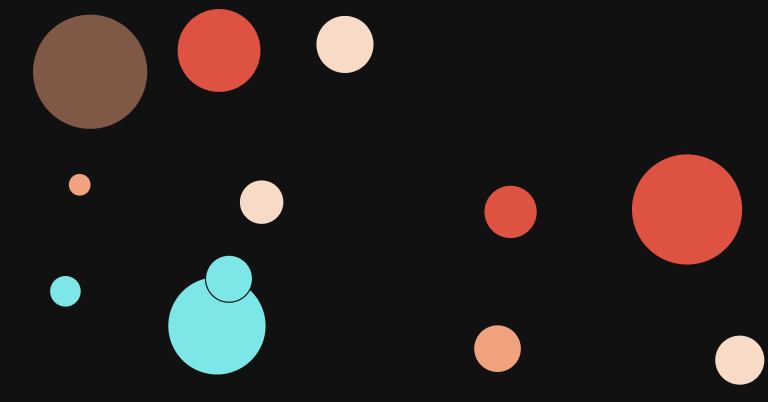
Reproduce this background procedurally as a WebGL 1 fragment shader.

```glsl
precision highp float;

// Flat coloured discs in five colour families, scattered over a near-black field.
// Each disc gets its own cell of a shuffled grid plus a hashed offset; one disc
// perches on the rim of another. Distances wrap, so the canvas tiles.

uniform vec2 u_resolution;

const vec3 BACKGROUND = vec3(0.065);
const vec3 RED    = vec3(0.87, 0.32, 0.26);
const vec3 BROWN  = vec3(0.50, 0.35, 0.275);
const vec3 CYAN   = vec3(0.49, 0.90, 0.90);
const vec3 CREAM  = vec3(0.97, 0.86, 0.78);
const vec3 SALMON = vec3(0.94, 0.63, 0.49);

// Disc radii of each family, in canvas heights; zero means no disc.
const vec3 RED_RADII    = vec3(0.137, 0.103, 0.065);
const vec3 BROWN_RADII  = vec3(0.142, 0.0, 0.0);
const vec3 CYAN_RADII   = vec3(0.121, 0.057, 0.038);
const vec3 CREAM_RADII  = vec3(0.071, 0.061, 0.054);
const vec3 SALMON_RADII = vec3(0.058, 0.027, 0.0);

const vec2 GRID = vec2(5.0, 3.0);
const float SHUFFLE_STEP = 7.0;    // coprime with the number of cells
const float SHUFFLE_START = 7.0;
const float COLUMN_SHIFT = 2.0;
const float MARGIN = 0.006;        // gap kept between a disc and its cell wall
const float RIM = 0.003;           // dark outline, seen where discs overlap
const float PERCHED_SLOT = 7.0;    // the disc that sits on the one before it
const float PERCH_ANGLE = 1.32;
const float SEED = 3.7;

vec2 hash2(float n) {
    vec2 s = vec2(n + SEED, n + SEED + 19.3);
    return fract(sin(s * vec2(12.99, 78.23)) * 4375.85);
}

void pickFamily(int family, out vec3 fill, out vec3 radii) {
    if (family == 0)      { fill = RED;    radii = RED_RADII; }
    else if (family == 1) { fill = BROWN;  radii = BROWN_RADII; }
    else if (family == 2) { fill = CYAN;   radii = CYAN_RADII; }
    else if (family == 3) { fill = CREAM;  radii = CREAM_RADII; }
    else                  { fill = SALMON; radii = SALMON_RADII; }
}

// Centre of a disc: its shuffled cell, offset as far as the cell has room.
vec2 scatter(float slot, float radius, vec2 canvas) {
    float cell = mod(slot * SHUFFLE_STEP + SHUFFLE_START, GRID.x * GRID.y);
    float row = floor((cell + 0.5) / GRID.x);
    float column = mod(cell - row * GRID.x + COLUMN_SHIFT, GRID.x);
    vec2 cellSize = canvas / GRID;
    vec2 room = max(0.5 * cellSize - radius - MARGIN, 0.0);
    vec2 offset = (2.0 * hash2(slot) - 1.0) * room;
    return (vec2(column, row) + 0.5) * cellSize + offset;
}

// Distance to a point on the repeating canvas.
float wrappedDistance(vec2 p, vec2 centre, vec2 canvas) {
    vec2 d = p - centre;
    return length(d - canvas * floor(d / canvas + 0.5));
}

float coverage(float signedDistance, float pixel) {
    return clamp(0.5 - signedDistance / pixel, 0.0, 1.0);
}

void main() {
    float pixel = 1.0 / u_resolution.y;
    vec2 canvas = u_resolution * pixel;
    vec2 p = gl_FragCoord.xy * pixel;

    vec3 color = BACKGROUND;
    vec2 centre = vec2(0.0);
    float previousRadius = 0.0;

    for (int family = 0; family < 5; family++) {
        vec3 fill;
        vec3 radii;
        pickFamily(family, fill, radii);

        for (int member = 0; member < 3; member++) {
            float radius = radii[member];
            float slot = float(family * 3 + member);

            if (abs(slot - PERCHED_SLOT) < 0.5) {
                centre += previousRadius * vec2(cos(PERCH_ANGLE), sin(PERCH_ANGLE));
            } else {
                centre = scatter(slot, radius, canvas);
            }
            previousRadius = radius;

            // Dark outline first, then the flat fill.
            if (radius > 0.0) {
                float d = wrappedDistance(p, centre, canvas) - radius;
                color = mix(color, BACKGROUND, coverage(d - RIM, pixel));
                color = mix(color, fill, coverage(d, pixel));
            }
        }
    }

    gl_FragColor = vec4(color, 1.0);
}
```
